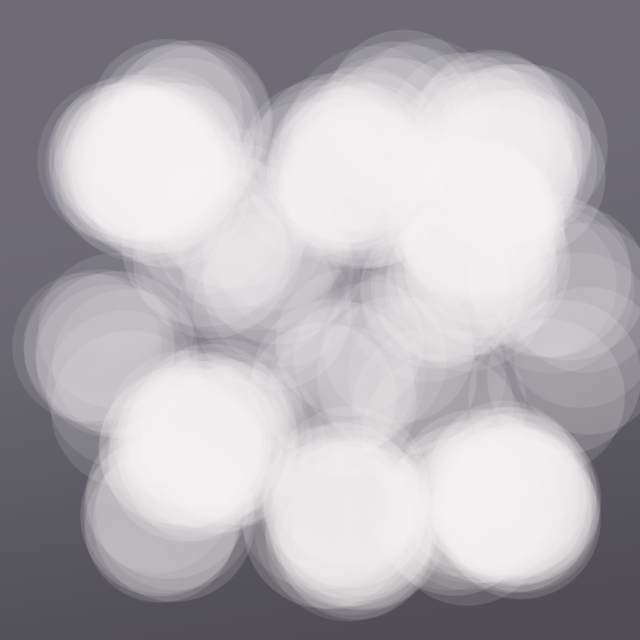
A Shadertoy shader for this background:

```glsl
// A pale cloud built from many translucent discs over a dusky grey gradient.
// Discs are scattered in spirals along short strokes; their summed density
// sets how much light hides the backdrop, thinned by a few soft hollows.

const vec3 SKY_HIGH   = vec3(0.430, 0.420, 0.465);
const vec3 SKY_LOW    = vec3(0.315, 0.305, 0.330);
const vec3 CLOUD      = vec3(0.960, 0.950, 0.952);
const float OPACITY   = 0.135;   // optical depth of one disc
const float RADIUS    = 0.122;   // mean disc radius
const float VARIATION = 0.016;   // spread of disc radii
const float WISP      = 0.07;    // strength of the faint mist texture
const float GOLDEN_ANGLE = 2.39996;
const float GOLDEN_RATIO = 0.61803;

// Strokes: both end points, then (scatter radius, disc count)
const int STROKES = 12;
const vec2 START[STROKES] = vec2[STROKES](
    vec2(0.254, 0.818), vec2(0.482, 0.714), vec2(0.742, 0.759),
    vec2(0.768, 0.661), vec2(0.365, 0.648), vec2(0.176, 0.492),
    vec2(0.306, 0.323), vec2(0.247, 0.186), vec2(0.514, 0.173),
    vec2(0.736, 0.180), vec2(0.898, 0.570), vec2(0.547, 0.427));
const vec2 END[STROKES] = vec2[STROKES](
    vec2(0.228, 0.681), vec2(0.651, 0.785), vec2(0.820, 0.753),
    vec2(0.697, 0.551), vec2(0.404, 0.570), vec2(0.169, 0.375),
    vec2(0.339, 0.290), vec2(0.280, 0.210), vec2(0.573, 0.206),
    vec2(0.827, 0.251), vec2(0.872, 0.427), vec2(0.651, 0.362));
const vec2 SCATTER[STROKES] = vec2[STROKES](
    vec2(0.055, 36.0), vec2(0.055, 30.0), vec2(0.055, 22.0),
    vec2(0.038, 24.0), vec2(0.070, 17.0), vec2(0.042, 9.0),
    vec2(0.050, 26.0), vec2(0.030, 7.0),  vec2(0.045, 22.0),
    vec2(0.045, 30.0), vec2(0.060, 9.0),  vec2(0.080, 13.0));

// Hollows: centre, size, strength
const int HOLLOWS = 4;
const vec4 HOLLOW[HOLLOWS] = vec4[HOLLOWS](
    vec4(0.530, 0.550, 0.040, 0.38), vec4(0.275, 0.465, 0.050, 0.22),
    vec4(0.475, 0.345, 0.050, 0.25), vec4(0.770, 0.435, 0.060, 0.15));

float hash(vec2 p) {
    return fract(sin(dot(p, vec2(127.1, 311.7))) * 4358.54);
}

// Layered, rotated sines in roughly -1..1
float mist(vec2 p) {
    float sum = 0.0, gain = 0.5;
    p *= 16.0;
    for (int i = 0; i < 4; i++) {
        sum += gain * sin(p.x + 1.3 * sin(p.y)) * cos(p.y + sin(0.7 * p.x));
        p = mat2(1.3, 1.2, -1.2, 1.3) * p + 2.7;
        gain *= 0.6;
    }
    return sum;
}

// Summed coverage of the discs along one stroke
float strokeDensity(vec2 p, int stroke, float edge) {
    float spread = SCATTER[stroke].x, count = SCATTER[stroke].y;
    float density = 0.0;
    for (float i = 0.0; i < count; i++) {
        float seed = hash(vec2(i, float(stroke) + 1.0));
        float angle = i * GOLDEN_ANGLE + float(stroke) + 0.6 * seed;
        float reach = spread * sqrt((i + 0.5) / count);
        vec2 centre = mix(START[stroke], END[stroke], fract(i * GOLDEN_RATIO))
                    + reach * vec2(cos(angle), sin(angle));
        float radius = RADIUS + VARIATION * (seed - 0.5);
        float disc = 1.0 - smoothstep(-edge, edge, length(p - centre) - radius);
        density += disc * mix(0.7, 1.3, fract(seed * 7.31));
    }
    return density;
}

// Share of density kept after the slanted hollows thin the cloud
float thinning(vec2 p) {
    float kept = 1.0;
    for (int i = 0; i < HOLLOWS; i++) {
        vec2 d = p - HOLLOW[i].xy;
        vec2 slanted = vec2(d.x + d.y, 2.0 * (d.x - d.y)) * 0.7071;
        kept -= HOLLOW[i].w * exp(-dot(slanted, slanted) / (HOLLOW[i].z * HOLLOW[i].z));
    }
    return kept;
}

void mainImage(out vec4 fragColor, in vec2 fragCoord) {
    float side = min(iResolution.x, iResolution.y);
    vec2 p = (fragCoord - 0.5 * iResolution.xy) / side + 0.5;
    float edge = 1.0 / side;

    // Backdrop
    float height = smoothstep(0.0, 0.85, p.y + 0.18 * (1.0 - p.x));
    vec3 color = mix(SKY_LOW, SKY_HIGH, height);

    // Cloud
    float density = 0.0;
    for (int s = 0; s < STROKES; s++) density += strokeDensity(p, s, edge);
    density *= thinning(p) * (1.0 + WISP * mist(p));
    color = mix(color, CLOUD, 1.0 - exp(-OPACITY * density));

    fragColor = vec4(color, 1.0);
}
```
